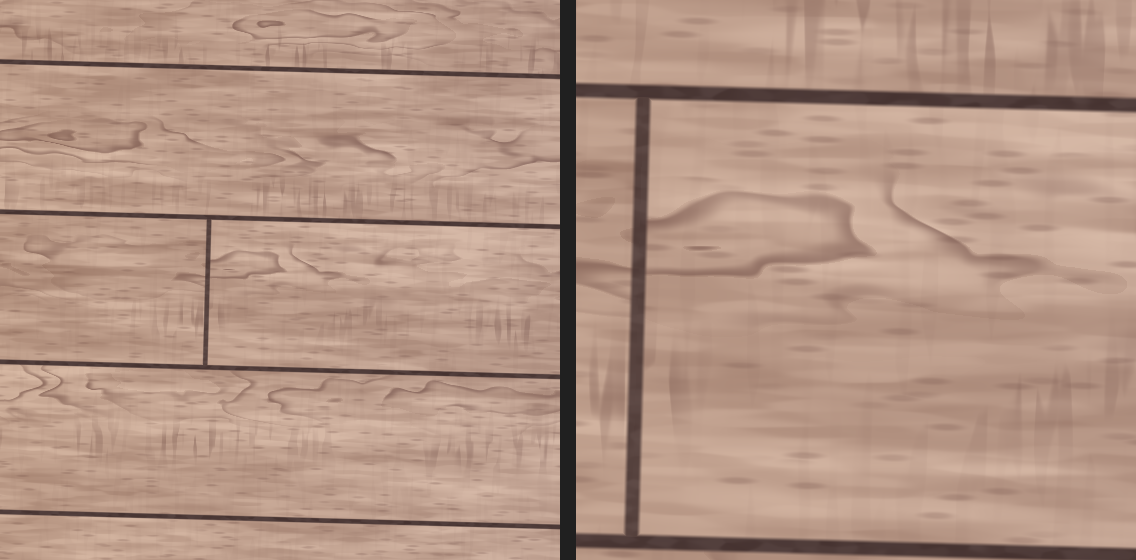
Left, the full canvas; right, a detail of the centre.
Give the GLSL for this texture, as a WebGL 1 fragment shader.

```glsl
precision highp float;
// Slightly tilted wood planks with dark seams, flame grain, pores and cross scratches.
uniform vec2 u_resolution;

const float TILT = 0.027;
const float PLANK_HEIGHT = 0.268;
const float PLANK_LENGTH = 2.4;
const float FIRST_SEAM = 0.086;
const float FIRST_JOINT = 0.357;

const vec3 PALE_WOOD = vec3(0.82, 0.70, 0.625);
const vec3 DEEP_WOOD = vec3(0.63, 0.495, 0.43);
const vec3 GRAIN_LINE = vec3(0.47, 0.335, 0.30);
const vec3 SEAM = vec3(0.30, 0.225, 0.215);

vec2 hash2(vec2 p) {
  vec3 q = fract(p.xyx * vec3(0.1031, 0.1030, 0.0973));
  q += dot(q, q.yzx + 33.33);
  return fract((q.xx + q.yz) * q.zy);
}

// Cellular noise: x = blended random tone of nearby cells, y = distance to nearest point.
vec2 cells(vec2 p) {
  vec2 cell = floor(p);
  vec2 local = p - cell;
  float tone = 0.0, total = 0.0, nearest = 2.0;
  for (int j = -1; j <= 1; j++) {
    for (int i = -1; i <= 1; i++) {
      vec2 offset = vec2(float(i), float(j));
      vec2 point = hash2(cell + offset);
      vec2 d = offset + point - local;
      float d2 = dot(d, d);
      float weight = exp(-7.0 * d2);
      tone += weight * hash2(cell + offset + 71.0).x;
      total += weight;
      nearest = min(nearest, d2);
    }
  }
  return vec2(tone / total, sqrt(nearest));
}

// Long fibres in three scales, centred on zero.
float fibres(vec2 p) {
  return 0.40 * (cells(p * vec2(3.0, 24.0)).x - 0.5)
       + 0.45 * (cells(p * vec2(7.0, 75.0)).x - 0.5)
       + 0.35 * (cells(p * vec2(22.0, 170.0)).x - 0.5);
}

// Warped rings stretched along the plank; x = line strength, y = soft shade.
vec2 flameGrain(vec2 p, vec2 knot) {
  vec2 d = p - knot;
  float warp = 2.2 * cells(p * vec2(5.0, 17.0)).x
             + 0.65 * cells(p * vec2(19.0, 48.0)).x
             + 0.10 * sin(p.x * 61.0 + 2.0 * sin(p.y * 90.0));
  float ring = fract(5.0 * length(d * vec2(1.0, 7.0)) + warp);
  float line = smoothstep(0.62, 0.92, ring) * (1.0 - smoothstep(0.92, 1.0, ring));
  float centre = exp(-d.y * d.y / 0.0019);
  float patches = smoothstep(0.25, 0.7, cells(p * vec2(6.0, 22.0) + 9.0).x);
  return vec2(line * patches, ring - 0.5) * centre;
}

// Short dark dashes along the fibres.
float pores(vec2 p) {
  vec2 c = cells(p * vec2(20.0, 105.0) + 40.0);
  return (1.0 - smoothstep(0.08, 0.32, c.y)) * smoothstep(0.5, 0.85, c.x);
}

// Fine upright scratches gathered around one height.
float scratches(vec2 p, float height) {
  float d = (p.y - height) / 0.027;
  float marks = smoothstep(0.52, 0.88, cells(p * vec2(145.0, 19.0)).x);
  float clumps = smoothstep(0.25, 0.7, cells(p * vec2(8.0, 5.0) + 17.0).x);
  return marks * (0.12 + exp(-d * d) * clumps);
}

float seamMask(float d) {
  return 1.0 - smoothstep(0.0027, 0.0057, abs(d));
}

void main() {
  vec2 uv = gl_FragCoord.xy / u_resolution.y;
  vec2 p = vec2(uv.x - TILT * uv.y, uv.y + TILT * uv.x);

  // Plank layout: rows staggered by a third of a plank
  float rowPos = (p.y - FIRST_SEAM) / PLANK_HEIGHT;
  float row = floor(rowPos);
  float across = fract(rowPos);
  float along = (p.x - FIRST_JOINT) / PLANK_LENGTH - (row - 1.0) / 3.0;
  float plank = floor(along);
  vec2 local = vec2(p.x, across * PLANK_HEIGHT);
  vec2 seed = vec2(row * 3.7 + plank * 5.3 + 20.0, row * 2.9 + plank * 1.7 + 20.0);
  vec2 grainPos = local + seed;

  // Knot position and scratch height differ from plank to plank
  vec2 knot = vec2(fract(0.97 + 0.41 * row - 0.27 * plank),
                   fract(0.84 - 0.18 * row) * PLANK_HEIGHT);
  float scratchHeight = max(knot.y - 0.09, 0.03);

  // Wood
  vec2 flame = flameGrain(grainPos, knot + seed);
  vec2 fromKnot = (local - knot) / vec2(0.075, 0.022);
  float knotShade = exp(-dot(fromKnot, fromKnot));
  float tone = 0.66 + fibres(grainPos) - 0.22 * flame.y - 0.25 * knotShade;
  tone += 0.12 * (hash2(seed).x - 0.5) + 0.25 * (cells(grainPos * vec2(4.0, 7.0)).x - 0.5);
  vec3 color = mix(DEEP_WOOD, PALE_WOOD, clamp(tone, -0.15, 1.1));
  color = mix(color, GRAIN_LINE, 0.62 * flame.x);
  color = mix(color, GRAIN_LINE, 0.28 * pores(grainPos));
  color = mix(color, GRAIN_LINE, 0.34 * scratches(grainPos, scratchHeight + seed.y));
  color += vec3(-0.008, 0.0, 0.016) * (uv.x - 0.4);

  // Seams between rows and joints between plank ends
  float rowGap = (fract(rowPos + 0.5) - 0.5) * PLANK_HEIGHT;
  float endGap = (fract(along + 0.5) - 0.5) * PLANK_LENGTH;
  float rowSeam = seamMask(rowGap);
  float endSeam = 0.9 * seamMask(endGap);
  vec3 seamColor = SEAM + 0.06 * (cells(p * vec2(90.0, 200.0)).x - 0.5);
  color = mix(color, seamColor, max(rowSeam, endSeam));

  gl_FragColor = vec4(color, 1.0);
}
```
